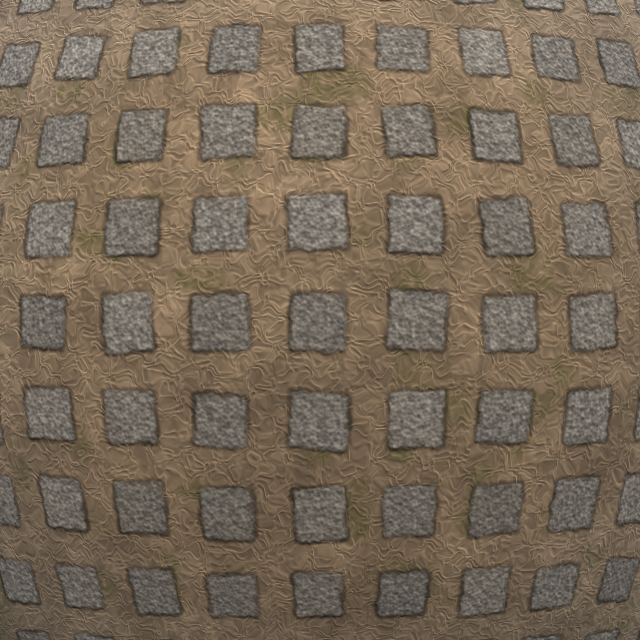
This texture is drawn by a Shadertoy shader. Its source:

```glsl
// Rough grey stone setts in a square grid, bedded in fibrous tan earth on a bulging surface.
// The canvas is unwrapped to grid space, where a height field of cellular and value noise
// is lit from above by its slope; stone shape and tone vary by a hash of the grid cell.

#define CENTRE vec2(0.4975, 0.497)    // middle stone on the canvas
#define BULGE_RADIUS 0.6635           // radius of the bulge in canvas units
#define STONE_ANGLE 0.2347            // angle between neighbouring stones
#define STONE_HALF 0.287              // half width of a stone in cells
#define CORNER 0.045                  // corner radius in cells
#define EDGE_WOBBLE 0.055             // raggedness of the stone outline
#define RELIEF 0.95                   // strength of the slope lighting
#define LIGHT_STEP vec2(0.007, 0.019) // step toward the light in cells
#define EARTH vec3(0.500, 0.422, 0.335)
#define STONE vec3(0.455, 0.432, 0.402)
#define MOSS vec3(0.34, 0.33, 0.19)

vec2 hash2(vec2 p) {
    vec3 q = fract(p.xyx * vec3(0.1031, 0.1030, 0.0973));
    q += dot(q, q.yzx + 33.33);
    return fract((q.xx + q.yz) * q.zy);
}

float noise(vec2 p) {
    vec2 i = floor(p), f = fract(p);
    f = f * f * (3.0 - 2.0 * f);
    return mix(mix(hash2(i).x, hash2(i + vec2(1, 0)).x, f.x),
               mix(hash2(i + vec2(0, 1)).x, hash2(i + vec2(1, 1)).x, f.x), f.y);
}

// Distance to the nearest scattered point
float cellular(vec2 p) {
    vec2 i = floor(p), f = fract(p);
    float nearest = 2.0;
    for (int y = -1; y <= 1; y++)
        for (int x = -1; x <= 1; x++) {
            vec2 o = vec2(x, y);
            vec2 r = o + hash2(i + o) - f;
            nearest = min(nearest, dot(r, r));
        }
    return sqrt(nearest);
}

// Canvas position to grid position, with stones at whole numbers
vec2 unwrapBulge(vec2 uv) {
    vec2 p = (uv - CENTRE) / BULGE_RADIUS;
    vec2 s = p * p;
    vec2 spread = vec2(1.0 + s.y * (0.4 + 0.25 * s.x), 1.0 + 0.15 * s.x);
    return asin(clamp(p, -1.0, 1.0)) / STONE_ANGLE * spread;
}

// Signed distance to the ragged, slightly turned stone of this cell
float stoneDistance(vec2 g) {
    vec2 id = floor(g + 0.5);
    vec2 place = hash2(id + 50.0) - 0.5, form = hash2(id + 90.0) - 0.5;
    vec2 q = g - id - 0.035 * place;
    q += 0.14 * form.x * vec2(-q.y, q.x);
    vec2 halfSize = STONE_HALF + 0.03 * vec2(form.y, place.x) - CORNER;
    vec2 b = abs(q) - halfSize;
    float d = length(max(b, 0.0)) + min(max(b.x, b.y), 0.0) - CORNER;
    float ragged = 0.6 * noise(g * 9.0 + 40.0) + 0.4 * noise(g * 22.0 + 70.0);
    return d + EDGE_WOBBLE * (ragged - 0.5);
}

float stoneMask(float d) {
    return 1.0 - smoothstep(-0.018, 0.018, d);
}

// Pitted stone
float stoneHeight(vec2 g) {
    return 0.42 * cellular(g * 11.0 + 60.0) + 0.3 * cellular(g * 23.0 + 200.0);
}

// Matted fibres: ridges of warped noise over fine grit
float earthHeight(vec2 g) {
    vec2 warp = vec2(noise(g * 8.0 + 100.0), noise(g * 8.0 + 130.0)) - 0.5;
    vec2 w = g + 0.16 * warp + 80.0;
    float ridge = 1.0 - abs(2.0 * noise(w * vec2(13.0, 17.0)) - 1.0);
    return 0.2 * ridge * ridge + 0.16 * noise(w * 33.0) + 0.12 * noise(g * 6.0 + 60.0);
}

float surfaceHeight(vec2 g) {
    float mask = stoneMask(stoneDistance(g));
    return mix(earthHeight(g), stoneHeight(g) + 0.12, mask);
}

void mainImage(out vec4 fragColor, in vec2 fragCoord) {
    vec2 uv = fragCoord / iResolution.xy;
    vec2 g = unwrapBulge(uv);
    float d = stoneDistance(g);
    float mask = stoneMask(d);

    // Earth with broad stains and sparse moss
    float stain = 0.6 * noise(g * 1.3 + 30.0) + 0.4 * noise(g * 3.7 + 20.0);
    float fibre = earthHeight(g);
    vec3 earth = EARTH * (0.83 + 0.3 * stain) * (0.83 + 0.75 * fibre);
    float moss = smoothstep(0.66, 0.9, noise(g * 2.3 + 140.0)) * noise(g * 19.0 + 90.0);
    earth = mix(earth, MOSS, 0.6 * moss);

    // Stone with its own tone, speckle and a little dust
    vec2 tone = hash2(floor(g + 0.5) + 20.0);
    float speckle = noise(g * 29.0 + 300.0);
    vec3 stone = STONE * (0.93 + 0.14 * tone.x) * (0.8 + 0.4 * speckle);
    stone = mix(stone, EARTH, 0.22 * tone.y * noise(g * 7.0 + 170.0));

    // Relief and the dark gap around each stone
    float slope = surfaceHeight(g) - surfaceHeight(g + LIGHT_STEP);
    float gap = 1.0 - smoothstep(0.0, 0.05, abs(d - 0.008));
    float shade = clamp(1.0 + RELIEF * slope, 0.45, 1.6);
    shade *= 1.0 - gap * (0.12 + 0.36 * noise(g * 5.0 + 220.0));

    // Light falls off downward; the rim of the bulge turns paler and greyer
    vec3 color = mix(earth, stone, mask) * shade * mix(0.8, 1.22, uv.y);
    vec2 p = (uv - CENTRE) / BULGE_RADIUS;
    float rim = smoothstep(0.55, 1.1, length(p));
    color = mix(color, vec3(dot(color, vec3(0.34, 0.36, 0.30))), 0.3 * rim);
    fragColor = vec4(clamp(color, 0.0, 1.0), 1.0);
}
```
